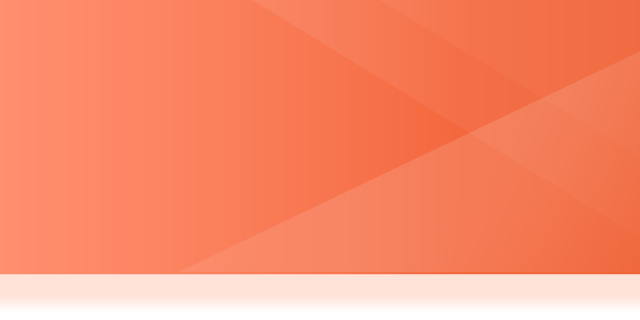
This background is drawn by a Shadertoy shader. Its source:

```glsl
// A coral panel crossed by translucent diagonal sheets, above a pale footer.
// The panel is a left-to-right gradient; each sheet is a half-plane of white
// whose opacity fades to the right, and the footer melts from peach to white.

// Smooth coverage of the region where the signed distance is positive.
float cover(float d) {
    float pixel = 1.0 / iResolution.y;
    return smoothstep(-0.7 * pixel, 0.7 * pixel, d);
}

// Signed distance above a line through a point with the given slope.
float aboveLine(vec2 p, vec2 through, float slope) {
    return (p.y - through.y - slope * (p.x - through.x)) / sqrt(1.0 + slope * slope);
}

vec3 coralGradient(float x) {
    vec3 c = mix(vec3(1.0, 0.56, 0.435), vec3(0.99, 0.52, 0.385), clamp(x / 0.5, 0.0, 1.0));
    c = mix(c, vec3(0.97, 0.465, 0.315), clamp((x - 0.5) / 0.5, 0.0, 1.0));
    c = mix(c, vec3(0.955, 0.405, 0.24), clamp((x - 1.0) / 0.45, 0.0, 1.0));
    return mix(c, vec3(0.94, 0.40, 0.23), clamp((x - 1.45) / 0.55, 0.0, 1.0));
}

void mainImage(out vec4 fragColor, in vec2 fragCoord) {
    // The canvas spans 2 by 1 units
    vec2 p = vec2(2.0, 1.0) * fragCoord / iResolution.xy;
    vec3 white = vec3(1.0);
    vec3 panel = coralGradient(p.x);

    // Two falling sheets, stacked toward the upper right
    float fade = clamp((p.x - 0.8) / 1.2, 0.0, 1.0);
    float lowerSheet = cover(aboveLine(p, vec2(0.789, 1.0), -0.613));
    float upperSheet = cover(aboveLine(p, vec2(1.185, 1.0), -0.601));
    panel = mix(panel, white, lowerSheet * mix(0.08, 0.02, fade));
    panel = mix(panel, white, upperSheet * mix(0.06, 0.015, fade));

    // Rising sheet, dimming toward the lower right corner
    float risingSheet = cover(-aboveLine(p, vec2(0.56, 0.151), 0.478)) * cover(p.y - 0.15);
    float opacity = mix(0.08, 0.13, smoothstep(0.56, 1.25, p.x));
    opacity *= 1.0 - smoothstep(1.2, 2.1, p.x - 0.6 * p.y);
    panel = mix(panel, white, risingSheet * opacity);

    // Footer
    vec3 footer = mix(white, vec3(1.0, 0.885, 0.848), smoothstep(0.018, 0.085, p.y));

    fragColor = vec4(mix(footer, panel, cover(p.y - 0.143)), 1.0);
}
```
